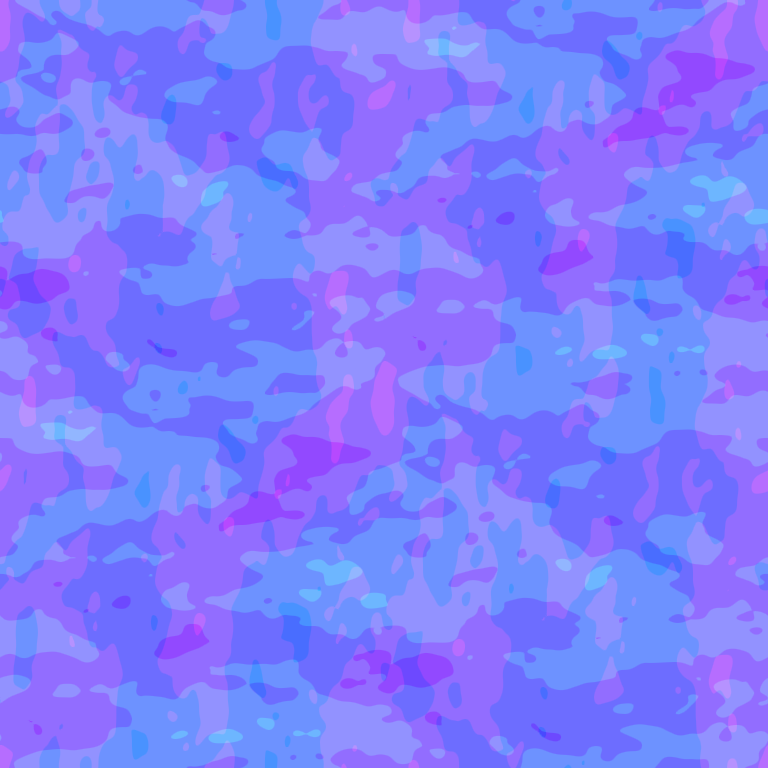
Write a Shadertoy shader that draws this texture.

```glsl
// Posterised normal map of a rough surface: the slopes of a fractal height
// field, rounded to sevenths, become red and green under a full blue.
// The field repeats on a staggered lattice, half a canvas along each diagonal.

// Random unit direction at a lattice corner, wrapped to the staggered tile
vec2 cornerDirection(vec2 cell, float cells) {
    float halfTile = 0.5 * cells;
    cell -= halfTile * floor(cell.y / halfTile);
    cell.x = mod(cell.x, cells);
    float h = fract(sin(dot(cell + cells, vec2(127.1, 311.7))) * 43758.5453);
    return vec2(cos(6.2832 * h), sin(6.2832 * h));
}

float gradientNoise(vec2 p, float cells) {
    p *= cells;
    vec2 i = floor(p), f = p - i;
    vec2 u = f * f * f * (f * (f * 6.0 - 15.0) + 10.0);
    vec2 e = vec2(1.0, 0.0);
    float a = dot(cornerDirection(i, cells), f);
    float b = dot(cornerDirection(i + e.xy, cells), f - e.xy);
    float c = dot(cornerDirection(i + e.yx, cells), f - e.yx);
    float d = dot(cornerDirection(i + e.xx, cells), f - e.xx);
    return mix(mix(a, b, u.x), mix(c, d, u.x), u.y);
}

// Octaves weighted so that the slopes fade gently towards fine detail
float height(vec2 p) {
    float sum = 0.0, cells = 4.0, slope = 1.0;
    for (int k = 0; k < 4; k++) {
        sum += slope / cells * gradientNoise(p, cells);
        cells *= 2.0;
        slope -= 0.2;
    }
    return sum;
}

// Round to whole levels with an edge one pixel wide
vec2 posterise(vec2 v) {
    vec2 s = v + 0.5;
    vec2 border = floor(s + 0.5);
    vec2 offset = (s - border) / max(fwidth(s), vec2(1e-4));
    return border - 1.0 + clamp(offset + 0.5, 0.0, 1.0);
}

void mainImage(out vec4 fragColor, in vec2 fragCoord) {
    vec2 uv = fragCoord / iResolution.y;

    // Surface slope by central differences
    vec2 e = vec2(0.003, 0.0);
    vec2 slope = vec2(height(uv + e.xy) - height(uv - e.xy),
                      height(uv + e.yx) - height(uv - e.yx)) / (2.0 * e.x);

    // Stretch the relief along the rising diagonal
    slope += 0.1 * (slope.x - slope.y) * vec2(1.0, -1.0);

    // Encode the slope as a normal colour in steps of one seventh
    vec2 normal = vec2(0.494, 0.491) + 0.067 * slope;
    fragColor = vec4(posterise(normal * 7.0) / 7.0, 1.0, 1.0);
}
```
